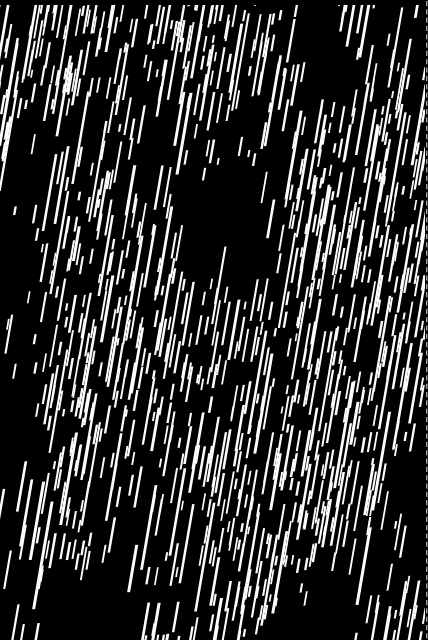
Give the GLSL for this texture, as a WebGL 2 fragment shader.

```glsl
#version 300 es
precision highp float;

uniform vec2 u_resolution;
out vec4 fragColor;

float hash(vec2 p) {
    return fract(sin(dot(p, vec2(127.1, 311.7))) * 43758.5453);
}

float valueNoise(vec2 p) {
    vec2 cell = floor(p);
    vec2 f = fract(p);
    f = f * f * (3.0 - 2.0 * f);
    float bottom = mix(hash(cell), hash(cell + vec2(1.0, 0.0)), f.x);
    float top = mix(hash(cell + vec2(0.0, 1.0)), hash(cell + vec2(1.0, 1.0)), f.x);
    return mix(bottom, top, f.y);
}

// Soft coverage of a band of the given half size
float band(float distanceToCentre, float halfSize, float pixel) {
    return clamp((halfSize - abs(distanceToCentre)) / pixel + 0.5, 0.0, 1.0);
}

// One layer of slanted streaks, at most one in each staggered cell
float streaks(vec2 p, vec2 cellSize, float halfWidth, float share, float seed, float pixel) {
    const float slant = 0.172;
    vec2 q = vec2(p.x - slant * p.y, p.y) / cellSize;
    float column = floor(q.x);
    q.y += 9.0 * hash(vec2(column, seed));
    vec2 id = vec2(column, floor(q.y)) + seed * vec2(17.0, 5.0);

    float halfLength = 0.5 * mix(0.3, 0.96, hash(id + 0.31));
    float room = 0.5 - (halfWidth + pixel) / cellSize.x;
    vec2 jitter = vec2(room, 0.5 - halfLength) * (2.0 * vec2(hash(id + 0.57), hash(id + 0.83)) - 1.0);
    vec2 offset = (fract(q) - 0.5 - jitter) * cellSize;

    // Crowded and empty patches, judged at the middle of the streak
    vec2 middle = p - offset - vec2(slant * offset.y, 0.0);
    float crowding = smoothstep(0.2, 0.8, valueNoise(middle * vec2(13.0, 7.0) + 3.7));
    float present = step(hash(id), share * (0.25 + 1.5 * crowding));

    float width = halfWidth * mix(0.8, 1.2, hash(id + 0.19));
    return present * band(offset.x, width, pixel)
                   * band(offset.y, halfLength * cellSize.y, pixel);
}

void main() {
    float pixel = 1.0 / u_resolution.y;
    vec2 p = gl_FragCoord.xy * pixel;
    float aspect = u_resolution.x * pixel;

    // Long, medium and short streaks
    float light = streaks(p, vec2(0.018, 0.18), 0.0020, 0.56, 1.0, pixel);
    light = max(light, streaks(p, vec2(0.013, 0.075), 0.0017, 0.40, 2.0, pixel));
    light = max(light, streaks(p, vec2(0.011, 0.036), 0.0016, 0.25, 3.0, pixel));

    // Dark rim with a thin dashed line on the right
    light *= smoothstep(0.0, pixel, 0.993 - p.y) * smoothstep(0.0, pixel, aspect - 0.004 - p.x);
    float dash = band((fract(p.y / 0.013) - 0.5) * 0.013, 0.004, pixel);
    light = max(light, 0.7 * dash * band(p.x - aspect + 0.002, 0.001, pixel));

    fragColor = vec4(vec3(0.99 * light), 1.0);
}
```
